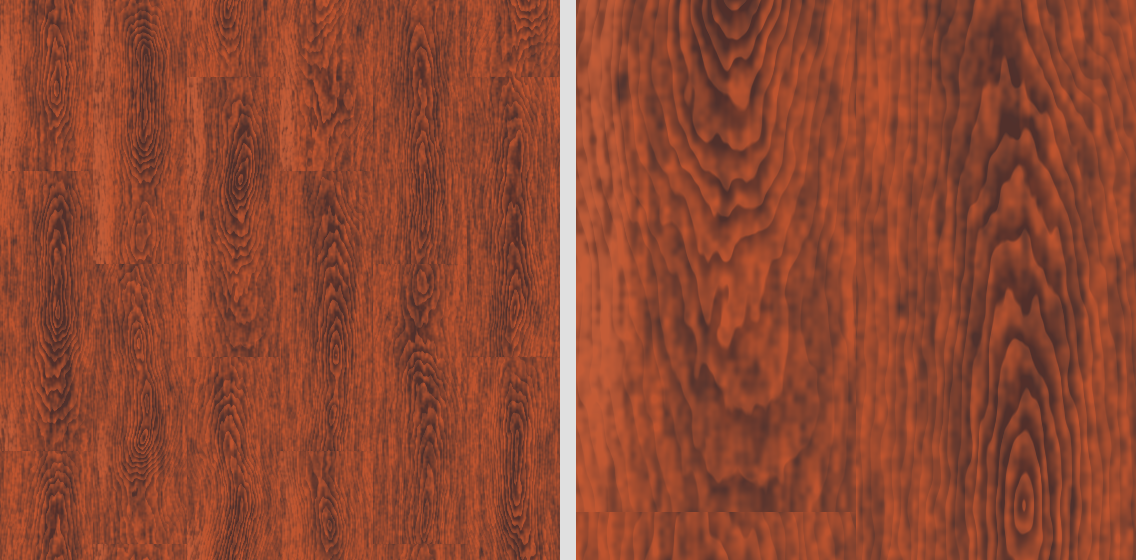
Left: the whole. Right: its middle third, enlarged.
Write a WebGL 1 fragment shader that draws this texture.

```glsl
precision highp float;
// Red-brown wooden floor: six columns of staggered planks with arched heart grain.

uniform vec2 u_resolution;

float hash(vec2 p) {
  vec3 q = fract(p.xyx * 0.1031);
  q += dot(q, q.yzx + 33.33);
  return fract((q.x + q.y) * q.z);
}

float noise(vec2 p) {
  vec2 i = floor(p), f = fract(p);
  f = f * f * (3.0 - 2.0 * f);
  return mix(mix(hash(i), hash(i + vec2(1, 0)), f.x),
             mix(hash(i + vec2(0, 1)), hash(i + vec2(1, 1)), f.x), f.y);
}

float fbm(vec2 p) {
  float sum = 0.0, weight = 0.5;
  for (int i = 0; i < 4; i++) {
    sum += weight * noise(p);
    p = p * 2.03 + 17.1;
    weight *= 0.5;
  }
  return sum;
}

void main() {
  vec2 uv = gl_FragCoord.xy / u_resolution;

  // Plank layout: each plank is one unit wide and three units long
  float column = floor(uv.x * 6.0);
  float along = uv.y * 2.0 + 0.61 + column / 3.0;
  vec2 id = vec2(column, mod(floor(along), 2.0));
  vec2 plank = vec2(fract(uv.x * 6.0) - 0.5, fract(along) * 3.0);
  float seed = hash(id * 13.7 + 4.3);
  vec2 shift = vec2(seed * 71.0, hash(id + 31.0) * 53.0);
  float end = min(plank.y, 3.0 - plank.y);

  // Growth rings cut at a slant: long ellipses and arches about the heart
  float x = plank.x + 0.16 * (seed - 0.5)
          + 0.2 * (noise(vec2(plank.y * 1.4, seed * 90.0)) - 0.5);
  float depth = (plank.y - 0.5 - 2.0 * hash(id + 9.0)) * 0.24
              + 0.36 * (noise(plank * vec2(2.0, 1.5) + shift) - 0.5);
  float ring = length(vec2(x * 1.5, depth))
             + 0.1 * fbm(plank * vec2(7.0, 2.5) + shift)
             + 0.03 * noise(plank * vec2(26.0, 9.0) + shift);
  float phase = fract(ring * 19.0);
  float band = smoothstep(0.0, 0.75, phase) * (1.0 - smoothstep(0.86, 1.0, phase));
  float heart = exp(-x * x * 24.0) * mix(0.5, 1.0, smoothstep(0.0, 0.7, end))
              * (0.4 + 0.95 * noise(vec2(plank.y * 1.6, seed * 37.0)));

  // Lengthwise streaks, fibres and short pores
  float streak = fbm(vec2(uv.x * 34.0, uv.y * 2.5) + shift);
  float fibre = noise(vec2(uv.x * 175.0 + 1.5 * noise(uv * vec2(12.0, 9.0)),
                           uv.y * 17.0) + shift);
  fibre = smoothstep(0.15, 0.75, fibre);
  float pore = noise(uv * vec2(256.0, 110.0) + shift);
  float grit = noise(uv * vec2(250.0, 240.0) + 7.0);

  float tone = 0.69 + 0.48 * (streak - 0.47) + 0.36 * (fibre - 0.55)
             + 0.46 * (pore - 0.5) + 0.28 * (grit - 0.5) - 0.36 * heart
             + (band - 0.5) * mix(0.2, 0.64, clamp(heart, 0.0, 1.0));
  tone += 0.05 * (hash(id + 57.0) - 0.5);

  // Pale sapwood along the left side of some planks
  float pale = smoothstep(0.35, 0.6, hash(id + 83.0))
             * (1.0 - smoothstep(-0.38, -0.2, plank.x + 0.08 * streak))
             * smoothstep(0.3, 0.7, noise(vec2(plank.y * 1.1, seed * 61.0)));
  tone += 0.17 * pale;

  // A small knot on some planks
  vec2 knot = plank - vec2(0.34 * sign(seed - 0.5), 0.4 + 2.2 * hash(id + 17.0));
  float spot = exp(-dot(knot * vec2(34.0, 18.0), knot * vec2(34.0, 18.0)));
  tone -= 0.6 * spot * step(0.4, hash(id + 41.0));

  // Faint soft joints
  float joint = min(0.5 - abs(plank.x), end);
  tone -= 0.05 * (1.0 - smoothstep(0.0, 0.025, joint));

  // Dark grain to orange-red wood, with salmon highlights
  vec3 color = mix(vec3(0.35, 0.212, 0.183), vec3(0.72, 0.322, 0.183),
                   clamp(tone, -0.12, 1.08));
  color = mix(color, vec3(0.80, 0.42, 0.28), 0.35 * pale * smoothstep(0.4, 0.9, tone));
  color = mix(color, vec3(0.36, 0.15, 0.12), 0.25 * heart * (1.0 - band));
  gl_FragColor = vec4(color, 1.0);
}
```
